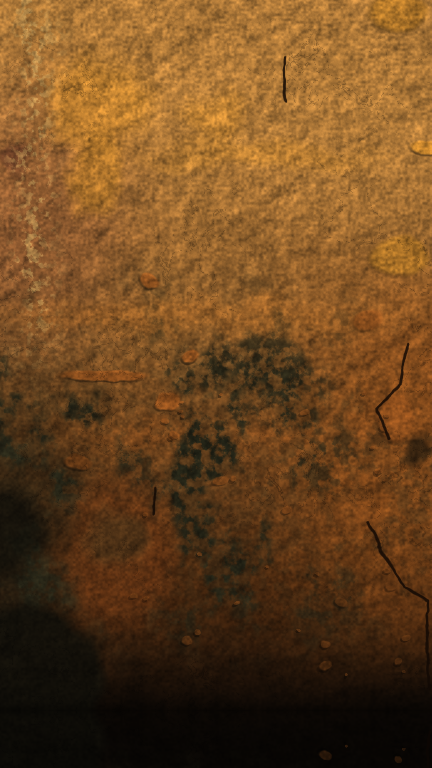
Reproduce this texture procedurally as a Shadertoy shader.

```glsl
float hash(vec2 p) {
    return fract(sin(dot(p, vec2(127.1, 311.7))) * 43758.5453);
}

float noise(vec2 p) {
    vec2 cell = floor(p), f = fract(p);
    f = f * f * (3.0 - 2.0 * f);
    float low = mix(hash(cell), hash(cell + vec2(1, 0)), f.x);
    float high = mix(hash(cell + vec2(0, 1)), hash(cell + vec2(1, 1)), f.x);
    return mix(low, high, f.y);
}

float fbm(vec2 p) {
    float sum = 0.0, amp = 0.5;
    for (int i = 0; i < 5; i++) {
        sum += amp * noise(p);
        p = mat2(1.6, 1.2, -1.2, 1.6) * p + 7.3;
        amp *= 0.5;
    }
    return sum;
}

// Soft ellipse: spot holds centre and radii
float stain(vec2 p, vec4 spot, float soft) {
    return 1.0 - smoothstep(1.0 - soft, 1.0 + soft, length((p - spot.xy) / spot.zw));
}

void wash(inout vec3 col, vec2 p, vec4 spot, float soft, vec3 tint, float amount) {
    col = mix(col, tint, amount * stain(p, spot, soft));
}

// Raised chip with a shadow along its lower left rim
void flake(inout vec3 col, vec2 p, vec4 spot, vec3 tint, float amount) {
    col *= 1.0 - 0.5 * amount * stain(p + vec2(.002, .0025), spot, .15);
    wash(col, p, spot, .18, tint, amount);
}

float crack(vec2 p, vec4 ends, float width) {
    vec2 a = p - ends.xy, b = ends.zw - ends.xy;
    float d = length(a - b * clamp(dot(a, b) / dot(b, b), 0.0, 1.0));
    return 1.0 - smoothstep(width * .4, width * 1.4, d);
}

vec3 wallGradient(vec2 p) {
    vec3 col = mix(vec3(.045, .03, .018), vec3(.25, .135, .05), smoothstep(.04, .24, p.y));
    col = mix(col, vec3(.43, .26, .11), smoothstep(.18, .43, p.y));
    col = mix(col, vec3(.56, .37, .17), smoothstep(.4, .62, p.y));
    col = mix(col, vec3(.68, .47, .22), smoothstep(.57, .86, p.y));
    float band = smoothstep(.08, .35, p.y) * (1.0 - smoothstep(.52, .72, p.y));
    return mix(col, vec3(.56, .3, .1), .65 * band * smoothstep(.28, .53, p.x));
}

void mainImage(out vec4 fragColor, in vec2 fragCoord) {
    vec2 uv = fragCoord / iResolution.xy * vec2(.5625, 1);
    float floorLine = .075;
    vec2 p = vec2(uv.x, floorLine + abs(uv.y - floorLine));
    vec2 warp = vec2(fbm(p * 23.0), fbm(p * 23.0 + 41.0)) - .48;
    vec2 q = p + warp * .045, chip = p + warp * .018;
    vec3 gold = vec3(.78, .52, .17), rust = vec3(.6, .33, .12), soot = vec3(.085, .075, .045);
    vec3 col = wallGradient(vec2(p.x, uv.y) + warp * .035);

    // Warm and dusky washes
    wash(col, q, vec4(.02, .72, .13, .15), .8, vec3(.48, .28, .17), .55);
    wash(col, q, vec4(.022, .79, .018, .022), .4, vec3(.36, .2, .13), .65);
    wash(col, q, vec4(.13, .865, .065, .06), .45, gold, .65);
    wash(col, q, vec4(.125, .77, .035, .05), .35, gold, .65);
    wash(col, q, vec4(.28, .845, .04, .035), .5, gold, .5);
    wash(col, q, vec4(.33, .795, .13, .016), .6, gold, .4);
    wash(col, q, vec4(.24, .59, .23, .024), .6, vec3(.66, .4, .15), .5);
    wash(col, q, vec4(.25, .43, .2, .025), .7, rust, .4);

    // Corroded left side and dark mottling
    float left = (1.0 - smoothstep(0.0, .2, q.x)) * smoothstep(.08, .2, q.y);
    col = mix(col, soot, .68 * left * (1.0 - smoothstep(.32, .6, q.y)));
    float band = smoothstep(.1, .25, p.y) * (1.0 - smoothstep(.48, .7, p.y));
    band *= 1.0 - .65 * smoothstep(.36, .5, p.x);
    float mottle = smoothstep(.44, .65, fbm(p * vec2(24, 17) + 9.0));
    float pits = smoothstep(.36, .62, fbm(p * 105.0));
    col = mix(col, vec3(.15, .14, .085), band * (.35 * mottle + .5 * pits * mottle + .2 * pits));
    wash(col, q, vec4(.42, .385, .045, .03), .7, vec3(.13, .13, .08), .5 * pits);

    // Lower rust field, sooty plate and worn edge
    wash(col, q, vec4(.155, .275, .075, .1), .35, vec3(.42, .21, .075), .65);
    wash(col, q, vec4(.15, .3, .04, .035), .4, vec3(.29, .2, .095), .7);
    wash(col, chip, vec4(.03, .115, .105, .095), .1, soot * .75, .9);
    wash(col, q, vec4(0, .305, .055, .055), .3, soot * .8, .8);

    // Large chips
    flake(col, chip, vec4(.222, .478, .016, .012), rust, .85);
    flake(col, chip, vec4(.138, .512, .055, .008), rust, .75);
    flake(col, chip, vec4(.25, .537, .012, .006), rust, .8);
    flake(col, chip, vec4(.1, .396, .02, .009), rust * .8, .7);
    flake(col, chip, vec4(.195, .635, .012, .008), rust * 1.15, .7);
    flake(col, chip, vec4(.52, .985, .038, .024), gold, .75);
    flake(col, chip, vec4(.555, .81, .02, .01), gold * 1.08, .85);
    flake(col, chip, vec4(.522, .667, .036, .026), gold, .75);
    flake(col, chip, vec4(.48, .586, .018, .013), rust, .65);
    flake(col, chip, vec4(.515, .455, .022, .03), rust, .8);
    wash(col, q, vec4(.548, .41, .02, .028), .35, soot, .65);

    // Scattered small chips
    for (float i = 0.0; i < 36.0; i++) {
        vec2 centre = vec2(.16, .12) + .38 * vec2(hash(vec2(i, 2)), hash(vec2(i, 5)));
        float size = mix(.002, .007, pow(hash(vec2(i, 8)), 2.0));
        flake(col, chip, vec4(centre, size * 1.3, size), rust * mix(.5, 1.0, centre.y * 2.0), .6);
    }

    // Pale crust, fine veins and stone grain
    float offset = (q.x - .045) / .025;
    float crust = exp(-offset * offset) * smoothstep(.45, .65, p.y);
    col = mix(col, vec3(.73, .58, .33), .65 * crust * smoothstep(.48, .62, fbm(p * 130.0 + 3.0)));
    float vein = 1.0 - smoothstep(0.0, .018, abs(fbm(p * 30.0 + warp * 3.0) - .49));
    col *= 1.0 - .2 * vein * smoothstep(.35, .6, fbm(p * 11.0 + 20.0));
    float relief = fbm(p * 75.0) - fbm((p + vec2(-.003, .003)) * 75.0);
    float grain = noise(p * 310.0) - .5;
    col *= 1.0 + .75 * relief + .3 * grain + .45 * (fbm(p * 52.0 + 13.0) - .48);

    // Open cracks
    vec4 cracks[8] = vec4[8](
        vec4(.53, .55, .522, .5), vec4(.522, .5, .493, .47), vec4(.493, .47, .505, .43),
        vec4(.48, .32, .525, .235), vec4(.525, .235, .554, .22), vec4(.554, .22, .555, .1),
        vec4(.203, .362, .2, .33), vec4(.372, .925, .37, .87));
    float split = 0.0;
    for (int i = 0; i < 8; i++) split = max(split, crack(chip, cracks[i], .0019));
    col = mix(col, vec3(.07, .035, .015), .85 * split);

    // Floor line and bottom fade
    col *= 1.0 - .35 * exp(-abs(uv.y - floorLine) / .006);
    col *= mix(.65, 1.0, smoothstep(0.0, .14, uv.y));
    fragColor = vec4(clamp(col, 0.0, 1.0), 1);
}
```
